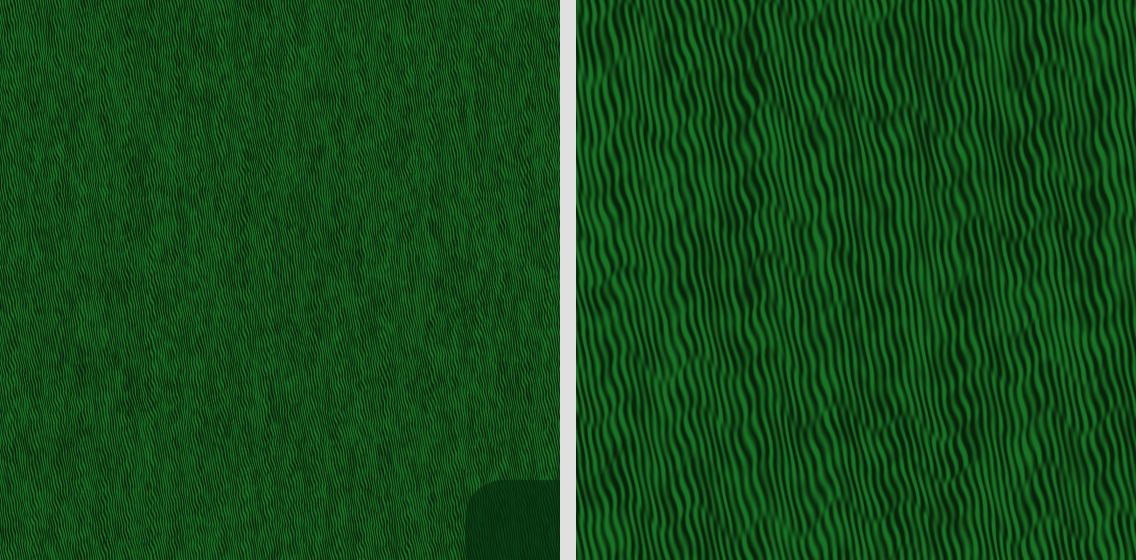
Left: the whole. Right: its middle third, enlarged.
A Shadertoy shader for this texture:

```glsl
// Dense green fabric of fine, short strands set in overlapping rows.
// Each row holds a slanted, swaying cosine; neighbouring rows cross-fade and noise
// tapers every strand. A dim rounded patch covers the lower right corner.

#define STRANDS 204.0      // strands across the canvas
#define ROWS 34.0          // rows of strands up the canvas
#define LEAN 0.17          // sideways drift of a strand per unit of height
#define SWAY 0.0006        // width of the bend in each strand
#define CLUMPS 24.0        // clumps of strands across the canvas
#define WARP 0.0022        // irregular shift of the strands
#define CONTRAST 0.56      // strand light to dark
#define FLECKS 0.46        // tone change along single strands
#define STREAKS 0.22       // tone change over groups of strands
#define PATCH_DIM 0.70     // cover of the corner patch
#define SAMPLES 3          // smoothing samples per axis
#define FILTER_WIDTH 0.8   // smoothing width in screen samples

const float TAU = 6.283185;
const vec3 DARK_GREEN = vec3(0.035, 0.13, 0.04);
const vec3 LIGHT_GREEN = vec3(0.095, 0.46, 0.145);
const vec3 PATCH_GREEN = vec3(0.02, 0.17, 0.05);

float hash(vec2 p) {
    vec3 q = fract(p.xyx * 0.1031);
    q += dot(q, q.yzx + 33.33);
    return fract((q.x + q.y) * q.z);
}

float valueNoise(vec2 p) {
    vec2 cell = floor(p);
    vec2 f = fract(p);
    f = f * f * (3.0 - 2.0 * f);
    float low = mix(hash(cell), hash(cell + vec2(1.0, 0.0)), f.x);
    float high = mix(hash(cell + vec2(0.0, 1.0)), hash(cell + 1.0), f.x);
    return mix(low, high, f.y);
}

float roundedBox(vec2 p, vec2 halfSize, float radius) {
    vec2 d = abs(p) - halfSize + radius;
    return length(max(d, 0.0)) + min(max(d.x, d.y), 0.0) - radius;
}

// One row of slanted strands: x wave, y fleck
vec2 strandRow(float x, float row, float local) {
    float lean = LEAN * (0.7 + 0.6 * valueNoise(vec2(x * 18.0, row + 11.0)));
    float drift = lean * local / ROWS + SWAY * sin(TAU * local);
    float warp = WARP * (valueNoise(vec2(x * 45.0, row + 67.0)) - 0.5);
    float across = (x + drift + warp) * STRANDS + hash(vec2(row, 5.0));

    // Taper each strand at its own height
    float strand = floor(across + 0.5);
    float stagger = 3.0 * hash(vec2(strand, row + 17.0));
    float fleck = valueNoise(vec2(across, row * 3.0 + local * 2.0 + 101.0));
    float taper = valueNoise(vec2(strand, local * 2.0 + stagger + row * 5.0));
    return vec2(cos(TAU * across) * (0.6 + 0.7 * taper), fleck - 0.5);
}

// Brightness of the strands, 0 dark to 1 light
float strandTone(vec2 p) {
    // Row height rises and falls across the clumps
    float shift = 0.25 * sin(TAU * CLUMPS * p.x);
    shift += 0.7 * valueNoise(p * vec2(20.0, 9.0) + 7.0);
    float height = p.y * ROWS + shift;
    float row = floor(height);
    float local = height - row;

    // Cross-fade this row into the one above
    vec2 lower = strandRow(p.x, row, local);
    vec2 upper = strandRow(p.x, row + 1.0, local - 1.0);
    vec2 strands = mix(lower, upper, smoothstep(0.35, 0.65, local));

    // Upright streaks of lighter and darker strands
    float streak = valueNoise(p * vec2(75.0, 22.0) + 53.0) - 0.5;
    float tone = 0.5 + CONTRAST * strands.x + FLECKS * strands.y + STREAKS * streak;
    return clamp(tone, 0.0, 1.0);
}

void mainImage(out vec4 fragColor, in vec2 fragCoord) {
    // Average the strands over the screen sample
    float tone = 0.0;
    for (int j = 0; j < SAMPLES; j++) {
        for (int i = 0; i < SAMPLES; i++) {
            vec2 offset = (vec2(i, j) + 0.5) / float(SAMPLES) - 0.5;
            tone += strandTone((fragCoord + offset * FILTER_WIDTH) / iResolution.y);
        }
    }
    tone /= float(SAMPLES * SAMPLES);
    vec3 color = mix(DARK_GREEN, LIGHT_GREEN, tone);

    // Dim corner patch
    vec2 uv = fragCoord / iResolution.xy;
    float edge = roundedBox(uv - vec2(0.955, 0.05), vec2(0.124, 0.093), 0.068);
    float blur = 1.0 / iResolution.y;
    float inside = 1.0 - smoothstep(-blur, blur, edge);
    color = mix(color, PATCH_GREEN, inside * PATCH_DIM);

    fragColor = vec4(color, 1.0);
}
```
